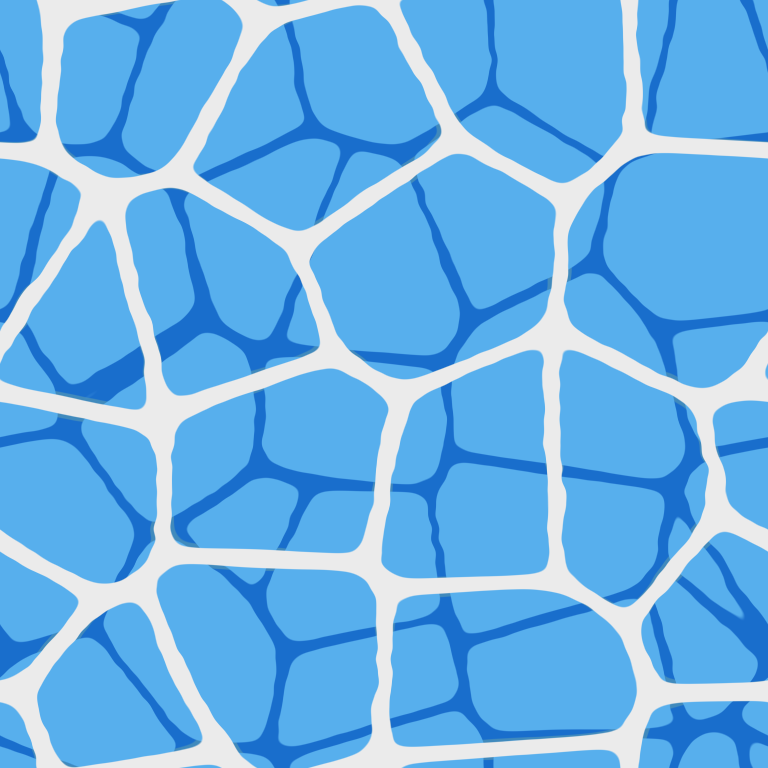
A three.js fragment shader for this pattern:

```glsl
// Pool water: a pale caustic net over a thinner deep-blue net on light blue.
// Each net is a wrapped, weighted Voronoi diagram with rounded cell corners;
// a sideways noise warp roughens the upright strands and spares the level ones.

#define PALE_CELLS 4.0     // pale net cells per side
#define DEEP_CELLS 5.0     // deep net cells per side
#define PALE_HALF 0.0106   // half width of the strands
#define DEEP_HALF 0.0060
#define PALE_ROUND 25.0    // lower is rounder
#define DEEP_ROUND 23.0
#define WARP 0.0075        // sideways roughness
#define RIM 0.0050         // veil beside the pale strands
#define SOFT 0.0010        // edge softness

varying vec2 vUv;

const vec3 WATER = vec3(0.34, 0.685, 0.93);
const vec3 DEEP = vec3(0.10, 0.43, 0.80);
const vec3 PALE = vec3(0.92);
const vec3 VEIL = vec3(0.25, 0.54, 0.74);

float hash(vec2 p) {
  return fract(sin(dot(p, vec2(127.1, 311.7))) * 43758.5453);
}

// Value noise that repeats after n lattice cells
float noise(vec2 uv, float n, float seed) {
  vec2 p = uv * n;
  vec2 i = floor(p);
  vec2 f = fract(p);
  f = f * f * (3.0 - 2.0 * f);
  vec2 a = mod(i, n) + seed;
  vec2 b = mod(i + 1.0, n) + seed;
  return mix(mix(hash(a), hash(vec2(b.x, a.y)), f.x),
             mix(hash(vec2(a.x, b.y)), hash(b), f.x), f.y);
}

// Offset from the sample to a cell's site (xy) and the site's weight (z)
vec3 site(vec2 id, vec2 p, float n, float seed, float weight) {
  vec2 c = mod(id, n) + seed;
  vec2 jitter = vec2(hash(c), hash(c + 37.3));
  return vec3(id + 0.05 + 0.9 * jitter - p, weight * hash(c + 71.9));
}

// Smoothed distance to the nearest cell border, in canvas units
float net(vec2 uv, float n, float seed, float weight, float sharpness) {
  vec2 p = uv * n;
  vec2 base = floor(p);
  vec3 home = vec3(0.0);
  float best = 100.0;
  for (int y = -2; y <= 2; y++) {
    for (int x = -2; x <= 2; x++) {
      vec3 s = site(base + vec2(float(x), float(y)), p, n, seed, weight);
      float power = dot(s.xy, s.xy) - s.z;
      if (power < best) {
        best = power;
        home = s;
      }
    }
  }
  float sum = 0.0001;
  for (int y = -2; y <= 2; y++) {
    for (int x = -2; x <= 2; x++) {
      vec3 s = site(base + vec2(float(x), float(y)), p, n, seed, weight);
      float gap = length(s.xy - home.xy);
      if (gap > 0.001) {
        float border = (dot(s.xy, s.xy) - s.z - best) / (2.0 * gap);
        sum += exp(-sharpness * border);
      }
    }
  }
  return -log(sum) / (sharpness * n);
}

// Sideways shift that makes strands ragged
vec2 roughen(vec2 uv, float seed) {
  float shift = noise(uv, 26.0, seed) - 0.5 + 0.5 * (noise(uv, 64.0, seed + 9.0) - 0.5);
  return uv + vec2(WARP * shift, 0.0);
}

float strand(float d, float halfWidth) {
  return 1.0 - smoothstep(halfWidth - SOFT, halfWidth + SOFT, d);
}

void main() {
  float paleDist = net(roughen(vUv, 3.0), PALE_CELLS, 12.0, 0.10, PALE_ROUND);
  float deepDist = net(roughen(vUv, 51.0), DEEP_CELLS, 43.0, 0.32, DEEP_ROUND);

  // Strands swell and thin slowly
  float paleHalf = PALE_HALF * mix(0.8, 1.2, noise(vUv, 9.0, 17.0));
  float deepHalf = DEEP_HALF * mix(0.7, 1.3, noise(vUv, 11.0, 29.0));
  float rim = RIM * smoothstep(0.15, 0.85, noise(vUv, 14.0, 83.0));

  // The veil only shows where it covers the deep net
  vec3 under = mix(DEEP, VEIL, strand(paleDist, paleHalf + rim));
  vec3 color = mix(WATER, under, strand(deepDist, deepHalf));
  color = mix(color, PALE, strand(paleDist, paleHalf));
  gl_FragColor = vec4(color, 1.0);
}
```
